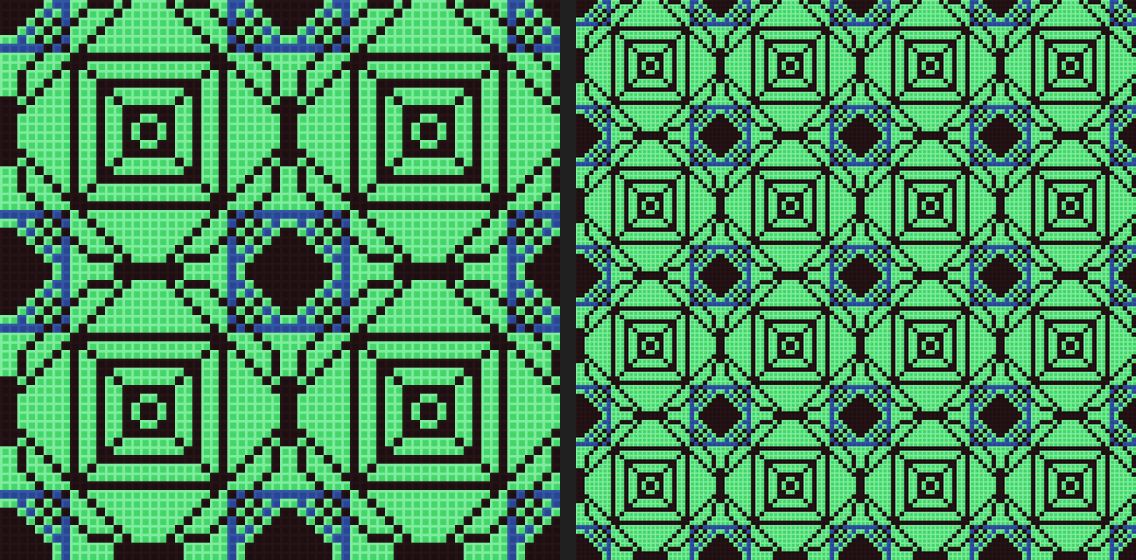
Left, the tile; right, the same tile 2 across and 2 down.
This pattern is drawn by a WebGL 1 fragment shader. Its source:

```glsl
precision highp float;
uniform vec2 u_resolution;

#define REPEATS 2.0
#define CELLS 32.0
#define RIM 0.29
#define RIM_SOFT 0.12
#define BLACK vec3(0.115, 0.055, 0.065)
#define BLACK_RIM vec3(0.145, 0.075, 0.085)
#define GREEN vec3(0.27, 0.84, 0.42)
#define GREEN_RIM vec3(0.50, 0.93, 0.62)
#define BLUE vec3(0.16, 0.27, 0.58)
#define BLUE_RIM vec3(0.20, 0.34, 0.64)

// 1 when two whole numbers agree
float same(float a, float b) {
  return 1.0 - step(0.5, abs(a - b));
}

// 1 when a whole number lies from lo to hi inclusive
float within(float v, float lo, float hi) {
  return step(lo - 0.5, v) * step(v, hi + 0.5);
}

// Black cells; near <= far are cell distances from the diamond centre
float blackMask(float near, float far) {
  float sum = near + far;
  float ring = 15.0 - near;
  float diamond = step(sum, 4.5);
  float squares = within(ring, 0.0, 8.0) * same(mod(ring, 3.0), 2.0);
  float diagonal = same(near, far) * step(2.5, near);
  float outerFan = same(sum, 14.0) * step(0.5, near);
  float innerFan = same(sum, 10.0) * step(0.5, near);
  float dashes = same(near, 1.0) * within(far, 9.0, 11.0);
  float bar = same(near, 0.0) * step(11.5, far);
  float dots = same(sum, 8.0) * within(near, 3.0, 4.0);
  float core = step(14.5, near);
  float lines = max(max(squares, diagonal), max(outerFan, innerFan));
  return max(max(lines, max(dashes, bar)), max(max(dots, core), diamond));
}

// Blue frame with broken corners and the dotted diamond inside it
float blueMask(float near, float far) {
  float frame = same(far, 6.0) * max(step(near, 3.5), same(near, 5.0));
  float dots = same(near + far, 6.0) * within(near, 1.0, 2.0);
  return max(frame, dots);
}

// Raised cell: light along its left and top edges
float rimLight(vec2 f) {
  float h = RIM_SOFT * 0.5;
  float body = smoothstep(RIM - h, RIM + h, f.x);
  body *= 1.0 - smoothstep(1.0 - RIM - h, 1.0 - RIM + h, f.y);
  return 1.0 - body;
}

vec3 pattern(vec2 uv) {
  vec2 grid = uv * REPEATS * CELLS;
  vec2 cell = floor(grid);
  float halfTile = CELLS * 0.5;

  // Mirror each tile about the diamond centre, one cell in from the corner
  vec2 local = mod(cell + 0.5 - 1.0 + halfTile, CELLS) - halfTile;
  vec2 d = floor(abs(local));
  float near = min(d.x, d.y);
  float far = max(d.x, d.y);

  float rim = rimLight(fract(grid));
  vec3 color = mix(GREEN, GREEN_RIM, rim);
  color = mix(color, mix(BLUE, BLUE_RIM, rim), blueMask(near, far));
  return mix(color, mix(BLACK, BLACK_RIM, rim), blackMask(near, far));
}

void main() {
  // Average a 3 by 3 grid of samples to smooth the edges
  vec3 total = vec3(0.0);
  for (int j = 0; j < 3; j++) {
    for (int i = 0; i < 3; i++) {
      vec2 offset = (vec2(float(i), float(j)) - 1.0) / 3.0;
      total += pattern((gl_FragCoord.xy + offset) / u_resolution);
    }
  }
  gl_FragColor = vec4(total / 9.0, 1.0);
}
```
